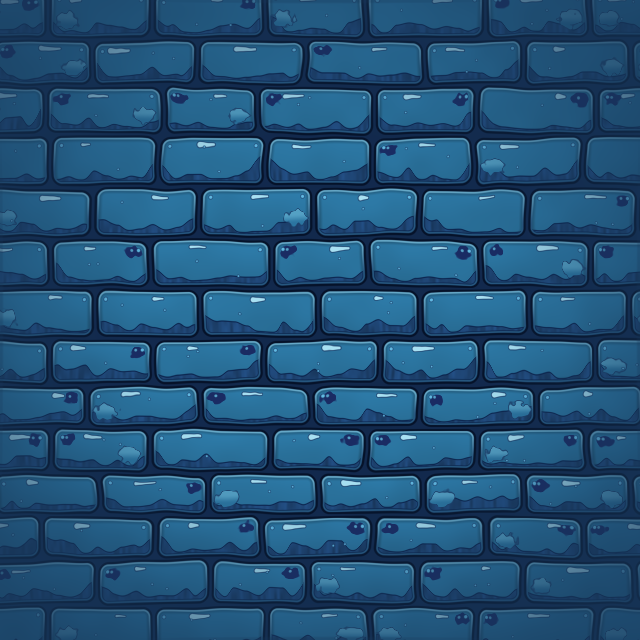
Write a Shadertoy shader that draws this texture.

```glsl
// Draws a worn blue cartoon brick wall: staggered outlined bricks with chips, pits and wet glints.

const vec3 MORTAR  = vec3(0.07, 0.16, 0.30);
const vec3 OUTLINE = vec3(0.02, 0.07, 0.16);
const vec3 FACE    = vec3(0.17, 0.46, 0.63);
const vec3 RIM     = vec3(0.40, 0.66, 0.78);
const vec3 RIM_LOW = vec3(0.15, 0.34, 0.50);
const vec3 WORN    = vec3(0.11, 0.25, 0.42);
const vec3 PIT     = vec3(0.10, 0.17, 0.39);
const vec3 PALE    = vec3(0.33, 0.63, 0.77);
const vec3 GLINT   = vec3(0.66, 0.88, 0.95);
const vec3 HAZE    = vec3(0.09, 0.21, 0.34);

const float PITCH = 0.169;   // average brick length
const float GAP   = 0.0056;  // half the joint width

float hash(vec2 p) {
    vec3 h = fract(p.xyx * 0.1031);
    h += dot(h, h.yzx + 33.33);
    return fract((h.x + h.y) * h.z);
}

float noise(vec2 p) {
    vec2 i = floor(p), f = fract(p);
    f = f * f * (3.0 - 2.0 * f);
    return mix(mix(hash(i), hash(i + vec2(1, 0)), f.x),
               mix(hash(i + vec2(0, 1)), hash(i + vec2(1, 1)), f.x), f.y);
}

// Lays a colour over a base wherever the distance is negative.
vec3 paint(vec3 base, vec3 colour, float dist) {
    float px = 0.8 / iResolution.y;
    return mix(base, colour, smoothstep(px, -px, dist));
}

float roundBox(vec2 p, vec2 halfSize, float r) {
    vec2 q = abs(p) - halfSize + r;
    return length(max(q, 0.0)) + min(max(q.x, q.y), 0.0) - r;
}

float blob(vec2 p, float r, float seed) {
    return length(p * vec2(0.8, 1.1)) - r * (0.6 + 0.7 * noise(p * 150.0 + seed));
}

// Horizontal drop, thick on the left and thin on the right.
float drop(vec2 p, float len, float r) {
    float t = clamp(p.x / len, 0.0, 1.0);
    return length(p - vec2(t * len, 0.0)) - r * (1.0 - 0.55 * t);
}

// Top of a row, measured down the wall; rows are taller in the upper half.
float rowEdge(float row) {
    float k = row - 1.0;
    float swell = 0.0117 * (1.0 - cos(k * 0.5236));
    return 0.0586 + 0.0741 * k + swell + 0.005 * (hash(vec2(row, 71.0)) - 0.5);
}

// Left end of a brick; the half-brick stagger slips once near the top.
float joint(float col, float row) {
    float odd = mod(row + step(2.5, row), 2.0);
    return 0.076 + 0.074 * odd + PITCH * col + 0.024 * (hash(vec2(col + 20.0, row + 5.0)) - 0.5);
}

vec3 brick(vec2 q, vec2 halfSize, vec2 id) {
    float seed = 97.0 * hash(id + 3.0);
    float dist = roundBox(q, halfSize, 0.012);
    float height = q.y / halfSize.y;

    // Outline, rim and face
    vec3 c = paint(MORTAR, OUTLINE, dist - 0.0036);
    c = paint(c, mix(RIM_LOW, RIM, smoothstep(-0.6, 0.95, height)), dist);
    float inner = dist + 0.0028;
    vec3 face = FACE * (0.95 + 0.06 * height + 0.06 * noise(q * 25.0 + seed));
    c = paint(c, mix(face * 0.8, face, smoothstep(0.0, 0.006, -inner)), inner);

    // Crumbled lower edge, climbing at the ends
    float bump = noise(vec2(q.x * 52.0 + seed, seed));
    float ends = smoothstep(halfSize.x - 0.022, halfSize.x, abs(q.x));
    float climb = 0.020 * hash(id + vec2(step(0.0, q.x), 9.0));
    float crumble = q.y + halfSize.y - 0.004 - 0.020 * bump * bump - climb * ends;
    c = paint(c, OUTLINE * 1.8, max(crumble - 0.0016, inner));
    vec3 worn = WORN * (0.85 + 0.4 * noise(vec2(q.x * 220.0, q.y * 40.0) + seed));
    c = paint(c, worn, max(crumble, inner + 0.001));

    // Pale chip with a dark lip
    float side = sign(hash(id + 11.0) - 0.5);
    vec2 chip = q - vec2(side * (halfSize.x - 0.024), -0.25 * halfSize.y);
    float chipDist = blob(chip, 0.013, seed) + step(0.36, hash(id + 17.0));
    c = paint(c, WORN, chipDist - 0.0016);
    c = paint(c, mix(FACE, PALE, smoothstep(-0.008, 0.006, chip.y)), chipDist);

    // Pit in an upper corner
    vec2 pit = q - vec2(-side * (halfSize.x - 0.020), halfSize.y - 0.015);
    float noPit = step(0.45, hash(id + 23.0));
    c = paint(c, PIT, blob(pit, 0.010, seed + 8.0) + noPit);
    c = paint(c, PALE, length(pit - vec2(-0.002, 0.003)) - 0.0022 + noPit);

    // Wet glint under the top edge
    float len = mix(0.008, 0.030, hash(id + 31.0));
    vec2 wet = q - vec2((hash(id + 37.0) - 0.5) * halfSize.x - 0.5 * len, halfSize.y - 0.0105);
    wet.y += 0.0015 * (noise(q * 120.0 + seed) - 0.5);
    float wetDist = drop(wet, len, mix(0.002, 0.0046, hash(id + 41.0)));
    c = paint(c, WORN, wetDist - 0.0013);
    c = paint(c, GLINT, wetDist);

    // Small beads: two at the upper corners, two scattered
    for (int i = 0; i < 4; i++) {
        vec2 key = id + 43.0 + 7.0 * float(i);
        vec2 corner = vec2(float(i) * 2.0 - 1.0, 1.0) * (halfSize - 0.0115);
        vec2 loose = (vec2(hash(key), hash(key + 2.0)) - 0.5) * halfSize * 1.2;
        float r = i < 2 ? 0.0025 : 0.0013;
        float bead = length(q - (i < 2 ? corner : loose)) - r + step(0.6, hash(key + 4.0));
        c = paint(c, WORN, bead - 0.0009);
        c = paint(c, PALE * 1.15, bead);
    }
    return c;
}

void mainImage(out vec4 fragColor, in vec2 fragCoord) {
    vec2 uv = fragCoord / iResolution.xy;
    vec2 p = uv + 0.005 * (vec2(noise(uv * 23.0), noise(uv * 23.0 + 40.0)) - 0.5);

    // Find the row and the brick in it
    float row = 0.0;
    for (int i = 1; i < 15; i++) row += step(rowEdge(float(i)), 1.0 - p.y);
    float col = floor((p.x - joint(0.0, row)) / PITCH);
    col += step(joint(col + 1.0, row), p.x) - step(p.x, joint(col, row));

    vec2 low = vec2(joint(col, row), 1.0 - rowEdge(row + 1.0));
    vec2 high = vec2(joint(col + 1.0, row), 1.0 - rowEdge(row));
    vec2 id = vec2(col + 10.0, row + 10.0);
    vec2 q = p - 0.5 * (low + high);
    q.y += q.x * 0.05 * (hash(id) - 0.5);
    vec3 c = brick(q, 0.5 * (high - low) - GAP, id);

    // Haze toward the corners and a soft frame
    vec2 border = min(uv, 1.0 - uv);
    float haze = 0.72 * smoothstep(0.22, 0.70, length(uv - 0.5));
    haze = max(haze, 0.6 * smoothstep(0.014, 0.002, min(border.x, border.y)));
    fragColor = vec4(mix(c, HAZE, haze), 1.0);
}
```
